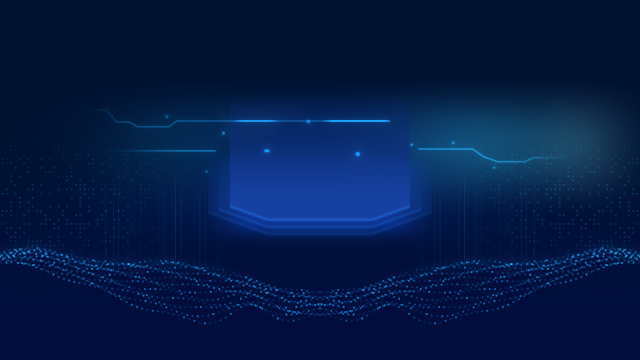
Write a Shadertoy shader that draws this background.

```glsl
// Dark blue technology backdrop: glowing stage, circuit traces and mirrored waves of dots.

// Lengths are in canvas heights; x is measured from the vertical centre line.
const vec3 SKY = vec3(0.0, 0.066, 0.185);
const vec3 GROUND = vec3(0.002, 0.055, 0.235);
const vec3 HAZE = vec3(0.01, 0.065, 0.16);
const vec3 STAGE_TOP = vec3(0.045, 0.17, 0.45);
const vec3 STAGE_LOW = vec3(0.085, 0.255, 0.63);
const vec3 TEAL = vec3(0.065, 0.215, 0.22);
const vec3 CYAN = vec3(0.08, 0.50, 0.66);
const float STAGE_HALF = 0.25;   // half width of the back wall
const float FRONT_HALF = 0.145;  // half width of the front step
const float FRONT_Y = 0.389;
const float COLUMN_STEP = 0.0145;
const int WAVE_ROWS = 13;

const vec2 TRACE_LEFT[8] = vec2[8](
    vec2(-0.66, 0.694), vec2(-0.593, 0.694), vec2(-0.565, 0.661), vec2(-0.53, 0.661),
    vec2(-0.507, 0.648), vec2(-0.419, 0.648), vec2(-0.398, 0.664), vec2(0.192, 0.664));
const vec2 TRACE_RIGHT[7] = vec2[7](
    vec2(0.275, 0.586), vec2(0.424, 0.586), vec2(0.454, 0.565), vec2(0.493, 0.551),
    vec2(0.569, 0.551), vec2(0.593, 0.562), vec2(0.71, 0.562));
// Lit nodes: position, radius, strength
const vec4 NODES[10] = vec4[10](
    vec4(-0.425, 0.676, 0.004, 0.5), vec4(-0.268, 0.630, 0.004, 0.8),
    vec4(-0.151, 0.581, 0.004, 0.8), vec4(-0.144, 0.581, 0.004, 0.8),
    vec4(-0.032, 0.662, 0.005, 0.6), vec4(0.105, 0.572, 0.006, 0.9),
    vec4(0.255, 0.598, 0.003, 0.9), vec4(0.370, 0.603, 0.003, 0.8),
    vec4(0.484, 0.534, 0.003, 0.6), vec4(-0.315, 0.524, 0.003, 0.6));

float hash(vec2 p) {
    p = fract(p * vec2(123.34, 456.21));
    p += dot(p, p + 45.32);
    return fract(p.x * p.y);
}

float noise(vec2 p) {
    vec2 i = floor(p), f = fract(p);
    f = f * f * (3.0 - 2.0 * f);
    return mix(mix(hash(i), hash(i + vec2(1, 0)), f.x),
               mix(hash(i + vec2(0, 1)), hash(i + vec2(1, 1)), f.x), f.y);
}

float bell(float x, float centre, float width) {
    float t = (x - centre) / width;
    return exp(-t * t);
}

float band(float x, float a, float b, float soft) {
    return smoothstep(a - soft, a + soft, x) * (1.0 - smoothstep(b - soft, b + soft, x));
}

float segmentDistance(vec2 p, vec2 a, vec2 b) {
    vec2 d = b - a;
    return length(p - a - d * clamp(dot(p - a, d) / dot(d, d), 0.0, 1.0));
}

float lineGlow(float d, float px) {
    return 1.0 - smoothstep(0.0006, 0.0012 + px, d) + 0.25 * exp(-d * 140.0);
}

float waveTop(float d) {
    return 0.185 + 0.085 * smoothstep(0.0, 0.42, d) + 0.033 * bell(d, 0.77, 0.09)
         + 0.018 * smoothstep(0.72, 0.89, d);
}

float waveLow(float d) {
    return 0.104 + 0.17 * smoothstep(0.28, 0.92, d) + 0.045 * bell(d, 0.19, 0.07)
         + 0.015 * bell(d, 0.0, 0.08);
}

// Lower outline of a stage step whose front lies at the given height
float stepEdge(float x, float halfWidth, float front, float rise) {
    return front + rise * clamp((x - FRONT_HALF) / (halfWidth - FRONT_HALF), 0.0, 1.0);
}

vec3 backdrop(vec2 p) {
    vec3 c = mix(GROUND, SKY, smoothstep(0.1, 0.65, p.y));
    c += HAZE * bell(p.x, 0.0, 0.46) * band(p.y, 0.36, 0.71, 0.09);
    float tealBand = band(p.y, 0.49, 0.70, 0.10);
    c += TEAL * tealBand * bell(p.x, 0.46, 0.27);
    c += vec3(0.085, 0.12, 0.105) * tealBand * bell(p.x, 0.73, 0.13);
    c += vec3(0.01, 0.065, 0.06) * tealBand * bell(p.x, -0.40, 0.22);
    // Faint land-like patches behind the traces
    float land = smoothstep(0.52, 0.62, noise(p * vec2(13.0, 10.0) + 4.0));
    return c + vec3(0.025, 0.035, 0.04) * land * band(p.y, 0.60, 0.70, 0.04) * bell(p.x, -0.1, 0.22);
}

vec3 stage(vec3 c, vec2 p, float px) {
    float x = abs(p.x);
    c += vec3(0.02, 0.075, 0.23) * band(x, -1.0, 0.25, 0.08) * band(p.y, 0.355, 0.55, 0.035);
    for (int i = 2; i >= 0; i--) {
        float k = float(i), halfWidth = STAGE_HALF + 0.03 * k;
        float edge = stepEdge(x, halfWidth, FRONT_Y - 0.02 * k, 0.037 + 0.012 * k);
        float inside = (1.0 - smoothstep(halfWidth - px, halfWidth + px, x))
                     * smoothstep(edge - px, edge + px, p.y);
        float fade = 1.0 - smoothstep(0.43, i == 0 ? 0.74 : 0.60, p.y);
        vec3 fill = mix(STAGE_TOP, STAGE_LOW, smoothstep(0.67, 0.42, p.y));
        c = mix(c, fill, inside * (i == 0 ? sqrt(fade) : 0.24 * fade));
        float rim = bell(p.y, edge, 0.003 + px * 0.5) * (1.0 - step(halfWidth, x));
        c += vec3(0.03, 0.11, 0.16) * rim / (1.0 + 0.6 * k);
    }
    return c;
}

vec3 waves(vec2 p, float px) {
    float d = abs(p.x), glow = 0.0;
    for (int i = 0; i < WAVE_ROWS; i++) {
        float k = float(i), s = k / float(WAVE_ROWS - 1);
        float id = floor(d / COLUMN_STEP + 0.37 * k);
        float cx = (id + 0.5 - 0.37 * k) * COLUMN_STEP;
        float cy = mix(waveTop(cx), waveLow(cx), pow(s, 1.4)) + 0.006 * sin(cx * 31.0 + k * 1.7);
        float dotMask = 1.0 - smoothstep(0.0009, 0.0018 + px, length(vec2(d - cx, p.y - cy)));
        glow += dotMask * (0.15 + 0.75 * pow(hash(vec2(id, k)), 2.0));
    }
    glow += 0.07 * bell(p.y, waveTop(d), 0.018) * smoothstep(0.05, 0.5, d);
    // Vertical light streaks and loose sparks rising from the crest
    float column = floor(d / 0.0075);
    float streak = bell(fract(d / 0.0075), 0.5, 0.22) * pow(hash(vec2(column, 7.0)), 2.0);
    float cluster = bell(d, 0.37, 0.09) + 0.8 * bell(d, 0.57, 0.06) + 0.3 * bell(d, 0.83, 0.08);
    glow += 0.17 * streak * cluster * band(p.y, 0.25, 0.48, 0.08);
    vec2 cell = floor(vec2(d, p.y) / 0.012), f = fract(vec2(d, p.y) / 0.012) - 0.5;
    float spark = (1.0 - smoothstep(0.08, 0.16 + px / 0.012, length(f))) * step(0.72, hash(cell));
    glow += 0.22 * spark * band(p.y, 0.29, 0.57, 0.09) * smoothstep(0.26, 0.7, d);
    return CYAN * glow;
}

vec3 circuits(vec2 p, float px) {
    float left = 9.0, right = 9.0;
    for (int i = 0; i < 7; i++) left = min(left, segmentDistance(p, TRACE_LEFT[i], TRACE_LEFT[i + 1]));
    for (int i = 0; i < 6; i++) right = min(right, segmentDistance(p, TRACE_RIGHT[i], TRACE_RIGHT[i + 1]));
    float lit = 0.28 + 0.5 * band(p.x, -0.23, -0.125, 0.02) + 0.6 * band(p.x, 0.02, 0.192, 0.02);
    float glow = lineGlow(left, px) * lit * smoothstep(-0.67, -0.5, p.x);
    glow += lineGlow(right, px) * 0.42 * (1.0 - smoothstep(0.5, 0.72, p.x));
    float lower = segmentDistance(p, vec2(-0.61, 0.581), vec2(-0.292, 0.581));
    glow += lineGlow(lower, px) * 0.42 * smoothstep(-0.61, -0.35, p.x);
    for (int i = 0; i < 10; i++) {
        float r = length(p - NODES[i].xy), size = NODES[i].z;
        glow += NODES[i].w * (0.7 - 0.7 * smoothstep(size - px, size + px, r) + 0.25 * exp(-r / size * 0.6));
    }
    return CYAN * glow;
}

void mainImage(out vec4 fragColor, in vec2 fragCoord) {
    float px = 1.0 / iResolution.y;
    vec2 p = vec2(fragCoord.x - 0.5 * iResolution.x, fragCoord.y) * px;
    vec3 color = stage(backdrop(p), p, px);
    color += waves(p, px) + circuits(p, px);
    fragColor = vec4(clamp(color, 0.0, 1.0), 1.0);
}
```
